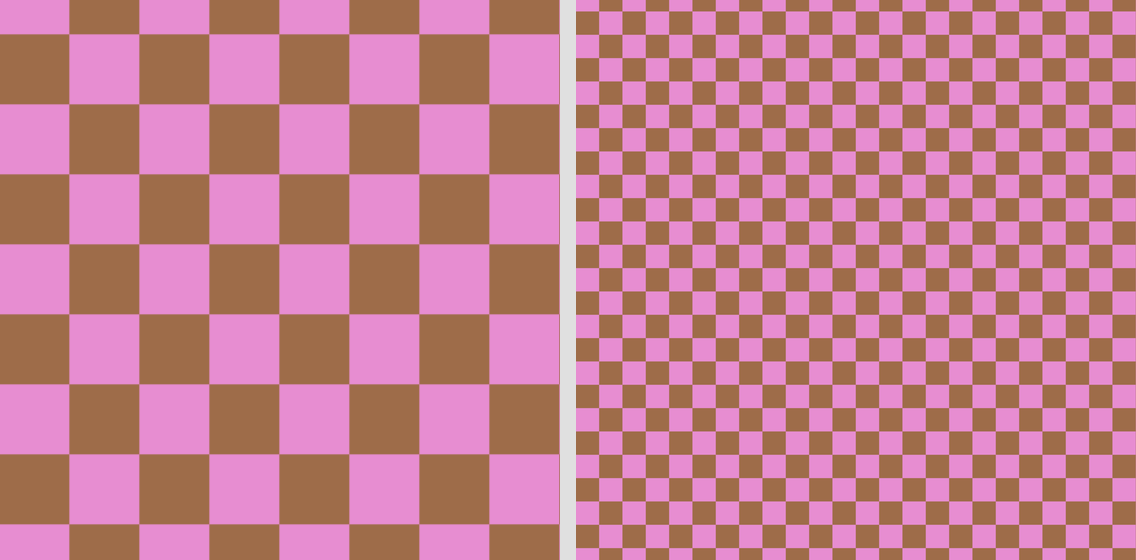
Left: one tile. Right: repeated 3 by 3.
A WebGL 1 fragment shader for this pattern:

```glsl
precision highp float;

uniform vec2 u_resolution;

#define CELLS 8.0                     // squares per side, even so that it tiles
#define OFFSET vec2(0.0092, 0.4908)   // grid shift, in squares
#define PINK vec3(0.906, 0.553, 0.820)
#define BROWN vec3(0.620, 0.424, 0.286)

// Square wave of period 2, positive on 0..1, box filtered over one pixel
vec2 smoothSquareWave(vec2 p, vec2 pixel) {
  vec2 edgeDistance = 0.5 - abs(mod(p + 0.5, 2.0) - 1.0);
  return clamp(2.0 * edgeDistance / pixel, -1.0, 1.0);
}

void main() {
  vec2 p = gl_FragCoord.xy / u_resolution * CELLS + OFFSET;
  vec2 wave = smoothSquareWave(p, CELLS / u_resolution);

  // The product of both waves gives the checkerboard
  float pinkCover = 0.5 + 0.5 * wave.x * wave.y;
  gl_FragColor = vec4(mix(BROWN, PINK, pinkCover), 1.0);
}
```
